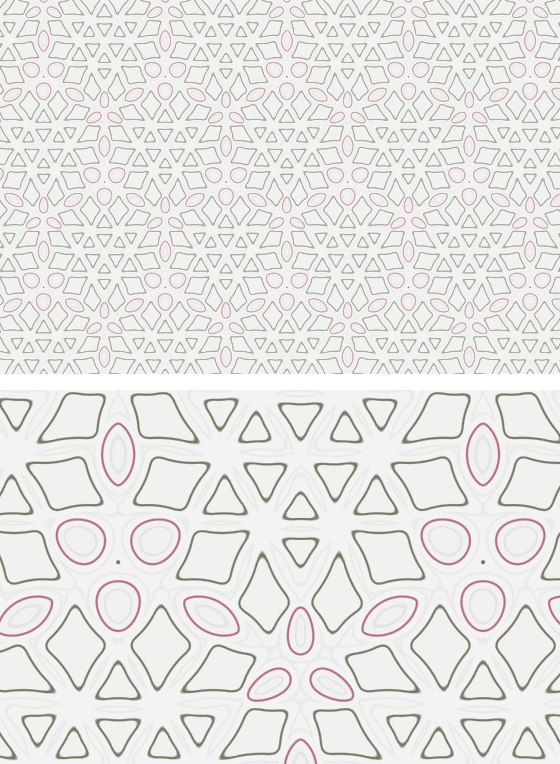
Top, the full canvas; bottom, a detail of the centre.
This pattern is drawn by a Shadertoy shader. Its source:

```glsl
// Pale kaleidoscopic lace of thin olive and rose outlines on a hexagonal lattice.

const float UNITS = 767.0;                  // drawing units per canvas height
const float SIDE = 144.0;                   // side of the mirror triangle
const vec2  CENTRE = vec2(463.6, 85.4);     // one star centre, from the top left
const float HALF_LINE = 0.75;               // half width of the outlines
const float SOFTNESS = 1.27;                // width of the line filter, in pixels
const float ROUNDING = 9.0;                 // corner softness
const float BOW = 0.09;                     // inward bend of the olive sides
const float HALO = 5.5;                     // spacing of the faint contours
const vec3  PAPER = vec3(0.953, 0.953, 0.951);
const vec3  OLIVE = vec3(0.47, 0.48, 0.40);
const vec3  ROSE = vec3(0.70, 0.44, 0.51);
const vec3  FAINT = vec3(0.88, 0.88, 0.87);

const vec2 AXIS = vec2(-0.8660254, 0.5);    // star centre to rose trefoil
const vec2 ACROSS = vec2(-0.5, -0.8660254); // normal of that mirror line

float smoothMax(float a, float b) {
    float h = max(ROUNDING - abs(a - b), 0.0) / ROUNDING;
    return max(a, b) + 0.25 * ROUNDING * h * h;
}

// Fold the plane into one triangle: star at the origin, corners on AXIS and +y.
vec2 kaleidoscope(vec2 p) {
    vec2 cell = SIDE * vec2(sqrt(3.0), 3.0);
    vec2 a = p - cell * floor(p / cell + 0.5);
    vec2 b = p - cell * (floor(p / cell) + 0.5);
    p = dot(a, a) < dot(b, b) ? a : b;
    p.x = -abs(p.x);
    p -= 2.0 * max(dot(p, ACROSS), 0.0) * ACROSS;
    p.x = -abs(p.x);
    return p;
}

// Signed distance to a side that bends inward at its middle.
float bowedSide(vec2 p, vec2 a, vec2 b) {
    vec2 e = b - a;
    float len = length(e);
    float t = clamp(dot(p - a, e) / (len * len), 0.0, 1.0);
    return dot(p - a, vec2(e.y, -e.x)) / len + 4.0 * BOW * len * t * (1.0 - t);
}

float petal(vec2 p, vec2 a, vec2 b, vec2 c, vec2 d) {
    return smoothMax(smoothMax(bowedSide(p, a, b), bowedSide(p, c, d)),
                     smoothMax(bowedSide(p, b, c), bowedSide(p, d, a)));
}

// Triangle on the y axis, from its tip to its base.
float wedge(vec2 p, float tip, float base, float halfWidth) {
    p.y = (p.y - tip) * sign(base - tip);
    vec2 corner = vec2(halfWidth, abs(base - tip));
    vec2 mirrored = vec2(-corner.x, corner.y);
    float sides = smoothMax(bowedSide(p, vec2(0.0), corner),
                            bowedSide(p, mirrored, vec2(0.0)));
    return smoothMax(sides, bowedSide(p, corner, mirrored));
}

// Ellipse that widens toward +y.
float egg(vec2 p, vec2 radii, float taper) {
    vec2 v = p / radii;
    v.x *= 1.0 - taper * v.y;
    float k = length(v);
    return k * (k - 1.0) / max(length(v / radii), 1e-4);
}

float lens(vec2 p) {
    return length(vec2(sqrt(p.x * p.x + 8.0) + 18.5, p.y)) - 30.0;
}

// Rescale a field to true distance where its slope is not one.
float evenSlope(float d, float pixel) {
    return d / clamp(length(vec2(dFdx(d), dFdy(d))) / pixel, 0.6, 1.4);
}

// Share of the filter width covered by a line, exact for very thin lines.
float stroke(float d, float pixel) {
    float f = SOFTNESS * pixel;
    float overlap = min(d + HALF_LINE, 0.5 * f) - max(d - HALF_LINE, -0.5 * f);
    return clamp(overlap / f, 0.0, 1.0);
}

void mainImage(out vec4 fragColor, in vec2 fragCoord) {
    float pixel = UNITS / iResolution.y;
    vec2 p = vec2(fragCoord.x, iResolution.y - fragCoord.y) * pixel - CENTRE;
    p = kaleidoscope(p);
    vec2 q = vec2(dot(p, ACROSS), dot(p, AXIS));

    // Olive star: wedges on both mirror lines and two petals round each hub
    float olive = min(wedge(p, 18.0, 46.0, 20.0), wedge(p, 82.0, 52.5, 20.0));
    olive = min(olive, min(wedge(q, 4.0, 40.0, 22.5), wedge(q, 84.0, 47.0, 22.5)));
    olive = min(olive, petal(p, vec2(-73.0, 49.0), vec2(-29.0, 47.0),
                                vec2(-49.0, 89.0), vec2(-90.0, 86.0)));
    olive = min(olive, petal(p, vec2(-45.0, 102.0), vec2(-27.0, 49.0),
                                vec2(-5.0, 100.0), vec2(-21.0, 126.0)));

    // Rose trefoils at the two other corners, with a lens between them
    float rose = egg(q - vec2(0.0, 114.0), vec2(14.5, 17.0), 0.18);
    rose = min(rose, egg(p - vec2(0.0, 119.0), vec2(8.5, 16.0), 0.22));
    vec2 l = p - vec2(-61.0, 109.0);
    vec2 flip = vec2(-1.0, 1.0);
    rose = min(rose, lens(vec2(dot(l, ACROSS * flip), dot(l, AXIS * flip))));

    // Paper, a little greyer inside the shapes
    float nearest = min(olive, rose);
    vec3 color = PAPER - 0.008 * smoothstep(pixel, -pixel, nearest);

    // Faint contours around every shape and inside the rose ones
    float contour = 0.5 * stroke(nearest - HALO, pixel);
    contour = max(contour, 0.8 * stroke(rose + HALO, pixel));
    color = mix(color, FAINT, contour);

    // Outlines and the small dot at each large trefoil
    color = mix(color, OLIVE, stroke(evenSlope(olive, pixel), pixel));
    color = mix(color, ROSE, stroke(evenSlope(rose, pixel), pixel));
    float dotDistance = length(p - SIDE * AXIS) - 1.4;
    color = mix(color, OLIVE, clamp(0.5 - dotDistance / pixel, 0.0, 1.0));

    fragColor = vec4(color, 1.0);
}
```
